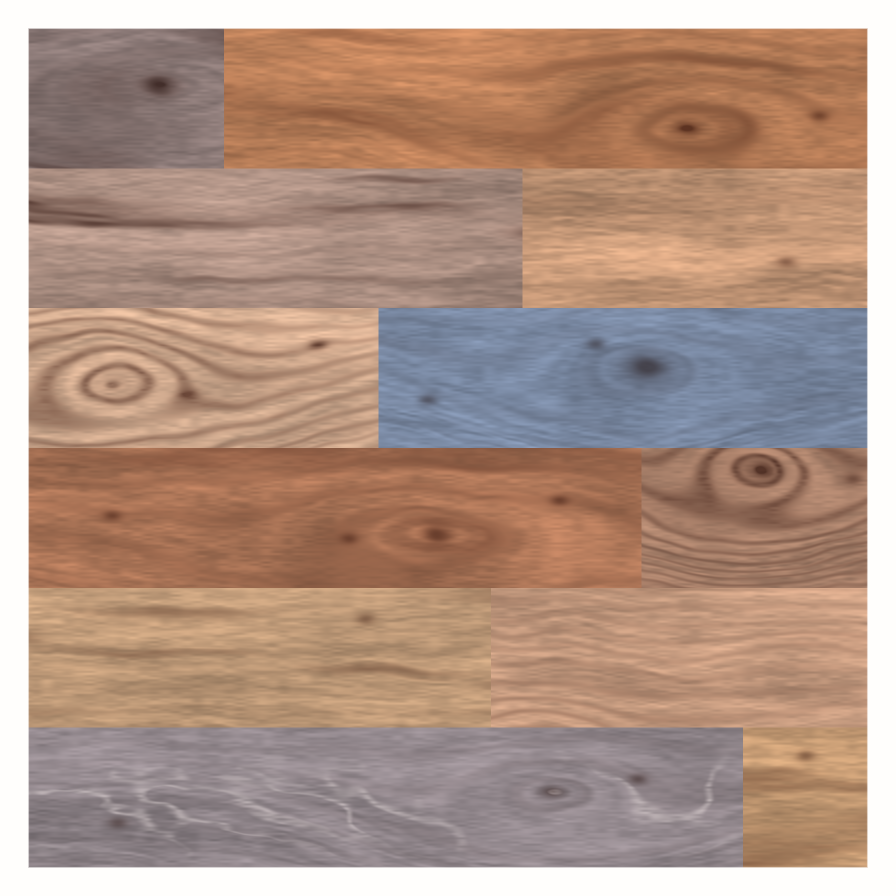
Reproduce this texture procedurally as a WebGL 1 fragment shader.

```glsl
precision highp float;
// Square panel of mixed wood planks: six rows, two planks each, on a white margin.
uniform vec2 u_resolution;

const vec3 MARGIN = vec3(1.0, 0.995, 0.99);
const vec3 DARK = vec3(0.58, 0.50, 0.48);
const vec3 PALE = vec3(0.83, 0.79, 0.79);
const float ROWS = 6.0;
const float INSET = 0.032;

struct Plank {
  vec3 tint;
  vec3 knot;    // x, y, size in row heights
  vec3 rings;   // strength, frequency, lengthwise squeeze
  float streak; // dark streaks when positive, pale veins when negative
};

float hash(vec2 p) {
  return fract(sin(dot(p, vec2(127.1, 311.7))) * 43758.5453);
}

float noise(vec2 p) {
  vec2 i = floor(p), f = fract(p);
  f = f * f * (3.0 - 2.0 * f);
  return mix(mix(hash(i), hash(i + vec2(1.0, 0.0)), f.x),
             mix(hash(i + vec2(0.0, 1.0)), hash(i + 1.0), f.x), f.y);
}

float fbm(vec2 p) {
  float sum = 0.0, amp = 0.54;
  for (int i = 0; i < 3; i++) {
    sum += amp * noise(p);
    p = p * 2.1 + 7.3;
    amp *= 0.5;
  }
  return sum;
}

float spot(vec2 d, float size) {
  vec2 e = d / (size * vec2(1.4, 0.8));
  return exp(-dot(e, e));
}

// Small pin knots scattered along a plank
float pinKnots(vec2 p, float seed) {
  float cell = floor(p.x / 1.6);
  vec2 center = vec2((cell + 0.2 + 0.6 * hash(vec2(cell, seed))) * 1.6,
                     0.2 + 0.6 * hash(vec2(seed, cell + 4.0)));
  return step(0.55, hash(vec2(cell + 9.0, seed))) * spot(p - center, 0.05);
}

vec3 wood(vec2 p, Plank k, float seed) {
  vec2 s = vec2(seed * 13.7, seed * 5.3);
  vec2 d = p - k.knot.xy;
  d.y += 0.2 * (fbm(p * vec2(1.1, 1.8) + s) - 0.5);

  // Grain height bends from straight lines into rings around the knot
  float r = length(d * vec2(k.rings.z, 1.0));
  float near = exp(-2.2 * r * r);
  float h = mix(d.y, r, near);

  float bands = fbm(vec2(p.x * 0.5, h * 5.0) + s);
  float fibre = noise(vec2(p.x * 4.0, h * 38.0) + s);
  float pores = noise(vec2(p.x * 13.0, p.y * 66.0) + s);
  float mottle = fbm(p * vec2(0.7, 2.0) + s + 31.0);
  float tone = 1.03 + 0.32 * (bands - 0.5) + 0.16 * (fibre - 0.5)
             + 0.14 * (pores - 0.5) + 0.24 * (mottle - 0.5);

  // Growth rings
  float phase = h * k.rings.y + 4.0 * noise(vec2(p.x * 1.5, h * 4.0) + s);
  float ring = pow(0.5 + 0.5 * sin(phase), 2.5) * (0.35 + 0.65 * near);
  float shade = ring * k.rings.x * (0.6 + 0.6 * pores);

  // Dark streaks and the knots
  float line = noise(vec2(p.x * 0.7, h * 10.0) + s + 11.0);
  shade += max(k.streak, 0.0) * smoothstep(0.55, 0.95, line) * (0.5 + fibre);
  float core = spot(d, k.knot.z) * step(0.001, k.knot.z);
  shade += 1.1 * core * (0.6 + 0.5 * fibre) + 0.7 * pinKnots(p, seed);
  vec3 color = mix(k.tint * tone, k.tint * DARK, clamp(shade, 0.0, 1.2));

  // Pale wandering veins
  float vein = 1.0 - smoothstep(0.0, 0.07, abs(fbm(vec2(p.x * 1.6, h * 5.0) + s) - 0.48));
  vein *= exp(-14.0 * (p.y - 0.45) * (p.y - 0.45)) * (0.3 + 0.7 * pores);
  return mix(color, PALE, vein * max(-k.streak, 0.0));
}

// Plank layout, rows counted from the top
vec3 floorColor(vec2 uv) {
  float fromTop = (1.0 - uv.y) * ROWS;
  float row = clamp(floor(fromTop), 0.0, ROWS - 1.0);
  vec2 p = vec2(uv.x * ROWS, 1.0 - (fromTop - row));
  float split;
  Plank a, b;
  if (row < 0.5) {
    split = 0.233;
    a = Plank(vec3(0.55, 0.48, 0.47), vec3(0.95, 0.55, 0.09), vec3(0.15, 30.0, 0.3), 0.5);
    b = Plank(vec3(0.73, 0.50, 0.35), vec3(4.71, 0.32, 0.08), vec3(0.28, 42.0, 0.4), 0.4);
  } else if (row < 1.5) {
    split = 0.589;
    a = Plank(vec3(0.67, 0.56, 0.51), vec3(1.6, -0.5, 0.0), vec3(0.15, 34.0, 0.3), 0.8);
    b = Plank(vec3(0.79, 0.61, 0.48), vec3(4.5, -0.8, 0.0), vec3(0.08, 40.0, 0.2), 0.1);
  } else if (row < 2.5) {
    split = 0.417;
    a = Plank(vec3(0.83, 0.68, 0.57), vec3(0.6, 0.45, 0.0), vec3(0.75, 60.0, 0.5), 0.15);
    b = Plank(vec3(0.47, 0.53, 0.63), vec3(4.42, 0.55, 0.12), vec3(0.15, 40.0, 0.45), 0.15);
  } else if (row < 3.5) {
    split = 0.731;
    a = Plank(vec3(0.69, 0.47, 0.35), vec3(2.93, 0.35, 0.08), vec3(0.3, 38.0, 0.28), 0.35);
    b = Plank(vec3(0.68, 0.52, 0.43), vec3(5.24, 0.82, 0.1), vec3(0.75, 62.0, 0.6), 0.3);
  } else if (row < 4.5) {
    split = 0.551;
    a = Plank(vec3(0.73, 0.59, 0.46), vec3(1.5, -0.7, 0.0), vec3(0.12, 45.0, 0.2), 0.5);
    b = Plank(vec3(0.79, 0.62, 0.51), vec3(3.4, -0.25, 0.0), vec3(0.4, 55.0, 0.4), 0.1);
  } else {
    split = 0.852;
    a = Plank(vec3(0.56, 0.52, 0.54), vec3(3.75, 0.5, 0.06), vec3(0.15, 40.0, 0.5), -0.7);
    b = Plank(vec3(0.75, 0.59, 0.44), vec3(5.5, -0.6, 0.0), vec3(0.12, 45.0, 0.2), 0.45);
  }
  if (uv.x < split) return wood(p, a, row * 2.0 + 1.0);
  return wood(p, b, row * 2.0 + 2.0);
}

void main() {
  // Four samples smooth the seams, the grain and the outer edge
  vec3 sum = vec3(0.0);
  for (int i = 0; i < 4; i++) {
    float n = float(i);
    vec2 offset = vec2(mod(n, 2.0), floor(n / 2.0)) * 0.5 - 0.25;
    vec2 uv = (gl_FragCoord.xy + offset) / u_resolution;
    vec2 q = abs(uv - 0.5);
    float inside = 1.0 - smoothstep(-0.001, 0.001, max(q.x, q.y) - 0.5 + INSET);
    sum += mix(MARGIN, floorColor((uv - INSET) / (1.0 - 2.0 * INSET)), inside);
  }
  gl_FragColor = vec4(sum / 4.0, 1.0);
}
```
